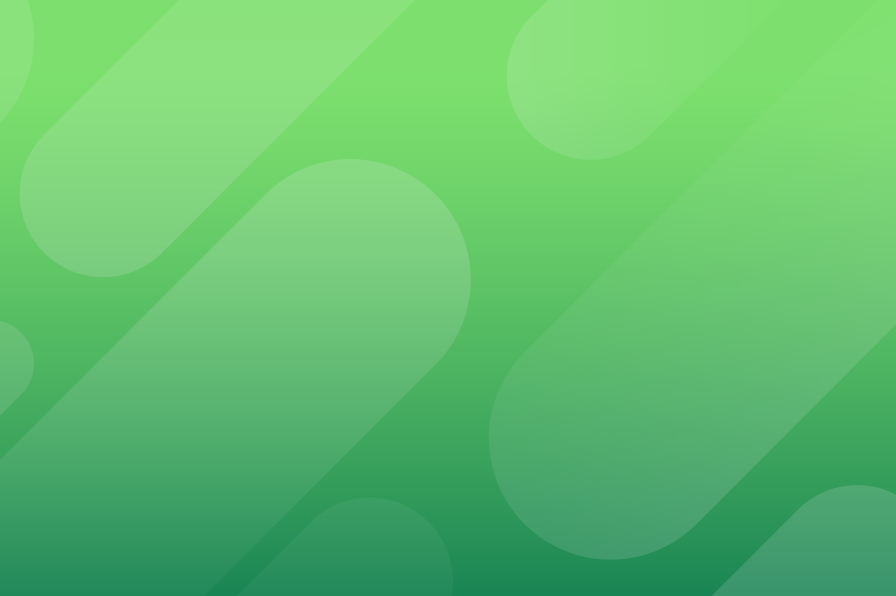
This background is drawn by a WebGL 1 fragment shader. Its source:

```glsl
precision highp float;
// Green vertical gradient crossed by translucent diagonal bars with round ends.
// Each bar is the distance to a 45 degree ray; its opacity varies linearly
// across the bar. Lengths are in units of the canvas height.

uniform vec2 u_resolution;

// Opacity of a bar that starts at tip and runs up-right (heading 1.0)
// or down-left (heading -1.0); fade is the opacity gradient.
float bar(vec2 p, vec2 tip, float radius, float heading, float opacity, vec2 fade) {
  vec2 axis = heading * vec2(0.70711);
  vec2 q = p - tip;
  float dist = length(q - axis * max(dot(q, axis), 0.0)) - radius;
  float coverage = clamp(0.5 - dist * u_resolution.y, 0.0, 1.0);
  return coverage * clamp(opacity + dot(fade, q), 0.0, 0.16);
}

vec3 veil(vec3 base, float opacity) {
  return mix(base, vec3(1.0, 0.94, 1.0), opacity);
}

void main() {
  vec2 p = gl_FragCoord.xy / u_resolution.y;
  float right = u_resolution.x / u_resolution.y - 1.506;

  // Background: bright at the top, deep green at the bottom
  float depth = pow(clamp((0.89 - p.y) / 0.89, 0.0, 1.0), 1.3);
  vec3 color = mix(vec3(0.49, 0.88, 0.43), vec3(0.10, 0.52, 0.33), depth);

  // Bars rising to the upper right
  color = veil(color, bar(p, vec2(0.173, 0.675), 0.140, 1.0, 0.14, vec2(0.0, -0.12)));
  color = veil(color, bar(p, vec2(0.994 + right, 0.873), 0.141, 1.0, 0.10, vec2(-0.28, 0.0)));
  color = veil(color, bar(p, vec2(1.027 + right, 0.265), 0.204, 1.0, 0.10, vec2(0.10, -0.17)));

  // Bars falling to the lower left
  color = veil(color, bar(p, vec2(0.588, 0.531), 0.202, -1.0, 0.15, vec2(0.0, 0.22)));
  color = veil(color, bar(p, vec2(1.441 + right, 0.045), 0.141, -1.0, 0.14, vec2(0.0)));
  color = veil(color, bar(p, vec2(0.620, 0.025), 0.140, -1.0, 0.04, vec2(0.0, 0.10)));

  // Round tips entering from the left
  color = veil(color, bar(p, vec2(-0.145, 0.935), 0.202, -1.0, 0.10, vec2(0.0)));
  color = veil(color, bar(p, vec2(-0.016, 0.390), 0.073, -1.0, 0.11, vec2(0.0)));

  gl_FragColor = vec4(color, 1.0);
}
```
